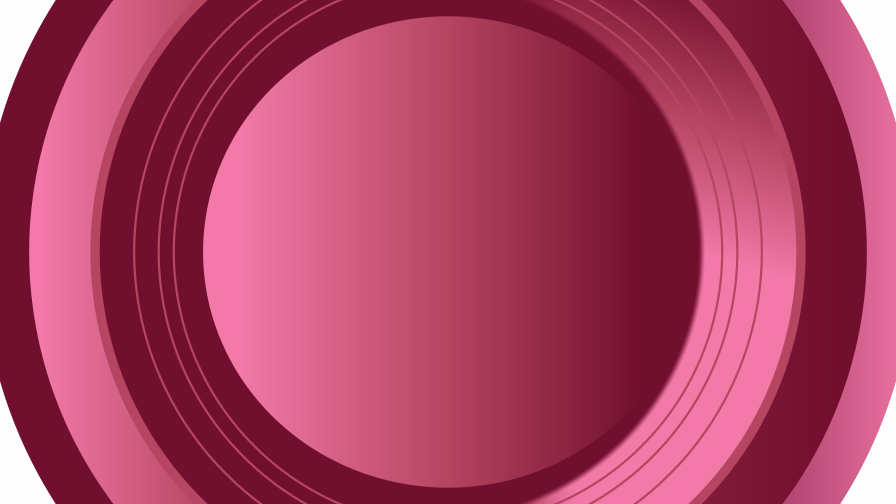
This background is drawn by a Shadertoy shader. Its source:

```glsl
const vec3 WHITE = vec3(1.0, 0.995, 1.0);
const vec3 PINK  = vec3(0.95, 0.475, 0.66);
const vec3 MAUVE = vec3(0.71, 0.28, 0.45);
const vec3 ROSE  = vec3(0.71, 0.27, 0.38);
const vec3 WINE  = vec3(0.445, 0.058, 0.18);

// Lengths are fractions of the canvas height, measured from the centre
const float OUTER_RADIUS = 0.925;
const float BAND_RADIUS  = 0.831;
const float RIM_RADIUS   = 0.7095;
const float BOWL_RADIUS  = 0.691;
const vec2  DISC_RADII   = vec2(0.486, 0.4676);

const vec2  SHADOW_CENTRE = vec2(-0.028, 0.0);
const float SHADOW_RADIUS = 0.532;
const float SHADOW_SOFTNESS = 0.008;

const float GROOVE_RADII[3] = float[3](0.544, 0.574, 0.6227);
const float GROOVE_HALF_WIDTH = 0.0022;

// Horizontal positions of the pink, rose and wine stops
const vec3 BAND_STOPS = vec3(-0.808, -0.472, 0.778);
const vec3 DISC_STOPS = vec3(-0.414, 0.0, 0.384);
const vec2 OUTER_FADE = vec2(0.685, 0.94);

const vec2  GLOW_SLOPE  = vec2(-0.563, -1.878);
const float GLOW_OFFSET = 1.273;
const vec2  GLOW_START  = vec2(0.037, 0.27);

float ramp(float a, float b, float x) {
    return clamp((x - a) / (b - a), 0.0, 1.0);
}

vec3 pinkToWine(float x, vec3 stops) {
    vec3 color = mix(PINK, ROSE, ramp(stops.x, stops.y, x));
    return mix(color, WINE, ramp(stops.y, stops.z, x));
}

// Antialiased coverage of a signed distance
float cover(float dist) {
    return clamp(0.5 - dist * iResolution.y, 0.0, 1.0);
}

float ellipseDistance(vec2 p, vec2 radii) {
    return (length(p / radii) - 1.0) * min(radii.x, radii.y);
}

// Dark bowl with light pooling on its lower right side
vec3 bowlColor(vec2 p) {
    float glow = clamp(dot(p, GLOW_SLOPE) + GLOW_OFFSET, 0.0, 1.0);
    glow *= smoothstep(GLOW_START.x, GLOW_START.y, p.x);
    vec3 color = pinkToWine(1.0 - glow, vec3(0.0, 0.5, 1.0));

    float shadow = length(p - SHADOW_CENTRE) - SHADOW_RADIUS;
    return mix(WINE, color, smoothstep(-SHADOW_SOFTNESS, SHADOW_SOFTNESS, shadow));
}

void mainImage(out vec4 fragColor, in vec2 fragCoord) {
    vec2 p = (fragCoord - 0.5 * iResolution.xy) / iResolution.y;
    float radius = length(p);

    // Outer plate
    vec3 plate = mix(MAUVE, PINK, ramp(OUTER_FADE.x, OUTER_FADE.y, p.x));
    plate = mix(WINE, plate, smoothstep(-0.2, 0.5, p.x));
    vec3 color = mix(WHITE, plate, cover(radius - OUTER_RADIUS));

    // Wide band, rim and bowl
    color = mix(color, pinkToWine(p.x, BAND_STOPS), cover(radius - BAND_RADIUS));
    color = mix(color, ROSE, cover(radius - RIM_RADIUS));
    color = mix(color, bowlColor(p), cover(radius - BOWL_RADIUS));

    // Thin grooves
    for (int i = 0; i < 3; i++) {
        float groove = abs(radius - GROOVE_RADII[i]) - GROOVE_HALF_WIDTH;
        color = mix(color, ROSE, cover(groove));
    }

    // Central disc
    color = mix(color, pinkToWine(p.x, DISC_STOPS), cover(ellipseDistance(p, DISC_RADII)));

    fragColor = vec4(color, 1.0);
}
```
